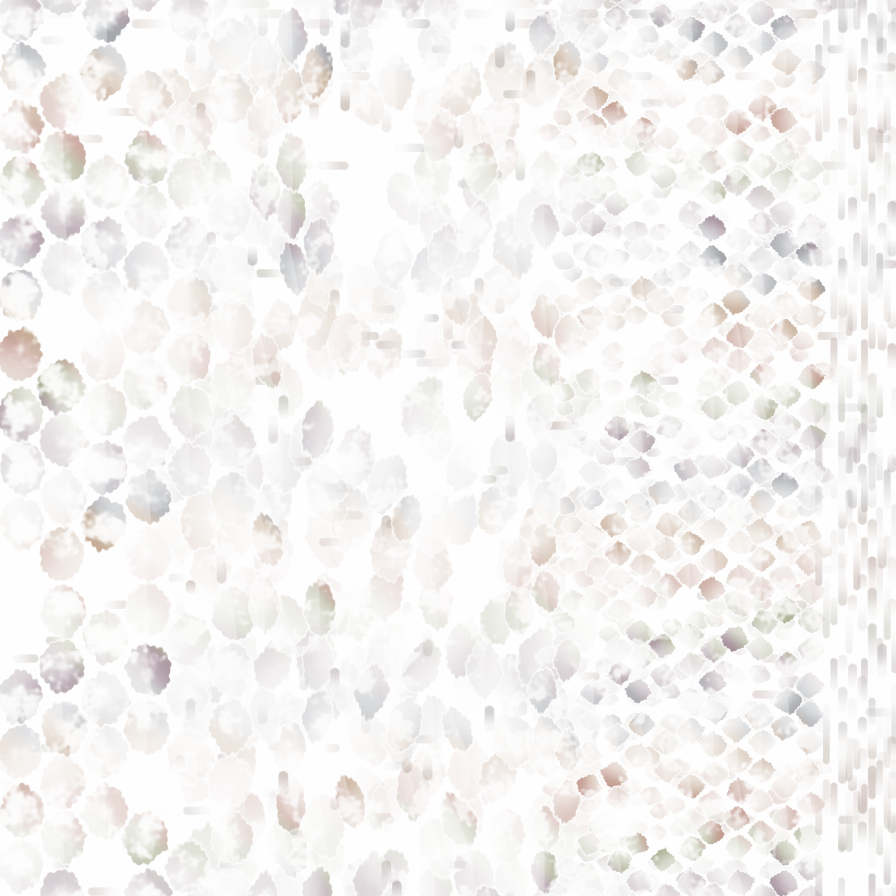
This pattern is drawn by a Shadertoy shader. Its source:

```glsl
// Pale scalloped leaves in columns, shrinking to diamonds and upright capsules on white.
const vec3 PAPER = vec3(0.995);

float hash(vec2 p) {
    vec3 q = fract(vec3(p.xyx) * 0.1031);
    q += dot(q, q.yzx + 33.33);
    return fract((q.x + q.y) * q.z);
}

float cornerSlope(vec2 corner, vec2 offset) {
    float a = 6.2832 * hash(corner);
    return dot(vec2(cos(a), sin(a)), offset);
}

float gradientNoise(vec2 p) {
    vec2 i = floor(p), f = fract(p), u = f * f * (3.0 - 2.0 * f);
    vec2 e = vec2(1, 0);
    return mix(mix(cornerSlope(i, f), cornerSlope(i + e, f - e), u.x),
               mix(cornerSlope(i + e.yx, f - e.yx), cornerSlope(i + 1.0, f - 1.0), u.x), u.y);
}

// Tint cycle repeated four times down the canvas
vec3 bandTint(float y) {
    vec3 tints[5] = vec3[5](
        vec3(0.64, 0.56, 0.60),   // mauve
        vec3(0.63, 0.64, 0.66),   // slate
        vec3(0.77, 0.67, 0.58),   // tan
        vec3(0.75, 0.59, 0.54),   // rose
        vec3(0.68, 0.69, 0.58));  // olive
    float t = fract((0.755 - y) * 4.0) * 5.0;
    int i = int(t) % 5;
    return mix(tints[i], tints[(i + 1) % 5], smoothstep(0.2, 0.8, fract(t)));
}

// Staggered leaves between two x limits; strength holds the faintest and boldest opacity
vec3 leaves(vec3 col, vec2 uv, vec2 band, vec2 cell, vec2 radius, float pointed,
            float jitter, float density, vec2 strength, float fog, float seed) {
    if (uv.x < band.x - cell.x || uv.x > band.y + cell.x) return col;
    float px = 1.0 / iResolution.y;
    float cloud = gradientNoise(uv * 26.0 + seed) + 0.5 * gradientNoise(uv * 65.0 + seed)
                + 0.35 * gradientNoise(uv * 150.0 + seed);
    float column = floor(uv.x / cell.x);
    for (int k = 0; k < 9; k++) {
        float cx = column + float(k % 3 - 1);
        float stagger = 0.5 * mod(cx, 2.0);
        vec2 id = vec2(cx, floor(uv.y / cell.y - stagger) + float(k / 3 - 1));
        vec2 key = id + seed * 17.0 + 50.0;
        vec2 rnd = vec2(hash(key), hash(key + 71.3));
        vec2 center = (id + 0.5 + vec2(0, stagger) + (rnd - 0.5) * jitter) * cell;
        if (center.x < band.x || center.x > band.y || hash(key + 13.7) > density) continue;

        // Outline: oval to diamond, with small uneven lobes round the rim
        float turn = (rnd.x - 0.5) * (0.25 + jitter);
        vec2 p = mat2(cos(turn), -sin(turn), sin(turn), cos(turn)) * (uv - center);
        vec2 q = p / (radius * (1.0 - 0.35 * jitter * rnd.y));
        float r = mix(length(q), abs(q.x) + abs(q.y), pointed);
        if (r > 1.4) continue;
        float rim = 0.92 + 0.07 * abs(sin(atan(q.y, q.x) * 9.0 + rnd.y)) + 0.2 * gradientNoise(q * 2.2 + key);
        float d = (r - rim) * min(radius.x, radius.y);
        float body = 1.0 - smoothstep(-px, px, d);

        // Inner shading: one-sided ramp, foggy heart, ragged holes, split along the rib
        float a = 6.2832 * hash(key + 5.1);
        float shade = mix(0.4, 1.0, smoothstep(-0.8, 0.8, dot(q, vec2(cos(a), sin(a)))));
        shade *= mix(1.0, smoothstep(0.05, 0.9, r + cloud * 0.9), fog);
        shade *= mix(1.0, smoothstep(-0.32, 0.02, cloud), 0.75);
        shade *= rnd.x > 0.4 ? mix(0.68, 1.0, smoothstep(-px, px, p.x)) : 1.0;
        float bold = mix(strength.x, strength.y, pow(hash(key + 29.9), 1.2));
        col = mix(col, PAPER, 0.75 * (1.0 - smoothstep(0.0, 2.0 * px, d - 0.0008)));
        vec3 tint = bandTint(uv.y + 0.03 * (rnd.y - 0.5) + 0.02 * q.x);
        col = mix(col, tint, body * shade * bold);
    }
    return col;
}

// Upright rounded bars, fading along their length
vec3 capsules(vec3 col, vec2 uv, vec2 band, vec2 cell, float density, float bold, float seed) {
    float px = 1.0 / iResolution.y;
    float cx = floor(uv.x / cell.x);
    float y = uv.y / cell.y + hash(vec2(cx + 9.0, seed));
    vec2 key = vec2(cx, floor(y)) + seed * 31.0;
    vec2 p = (vec2(fract(uv.x / cell.x), fract(y)) - 0.5) * cell;
    float x = (cx + 0.5) * cell.x;
    if (x < band.x || x > band.y || hash(key) > density) return col;
    float width = cell.x * 0.46;
    float reach = cell.y * mix(0.2, 0.48, hash(key + 3.3)) - width;
    float d = length(vec2(p.x, max(abs(p.y) - reach, 0.0))) - width;
    float side = hash(key + 8.1) > 0.5 ? 2.0 : -2.0;
    float fade = mix(0.15, 1.0, smoothstep(-0.6, 0.6, p.y / cell.y * side));
    vec3 tint = mix(bandTint(uv.y), vec3(0.74, 0.72, 0.71), 0.6);
    return mix(col, tint, (1.0 - smoothstep(-px, px, d)) * fade * bold * hash(key + 6.7));
}

void mainImage(out vec4 fragColor, in vec2 fragCoord) {
    vec2 uv = fragCoord / iResolution.xy;
    vec3 col = PAPER;
    // Pale ground: broad leaves, fine litter and sideways bars
    col = leaves(col, uv, vec2(0.19, 0.66), vec2(0.042, 0.062), vec2(0.024, 0.037), 0.1, 0.6, 0.85, vec2(0.08, 0.3), 0.1, 1.0);
    col = leaves(col, uv, vec2(0.61, 0.92), vec2(0.024, 0.025), vec2(0.015, 0.012), 0.3, 0.7, 0.8, vec2(0.08, 0.36), 0.2, 2.0);
    col = capsules(col, uv.yx, vec2(0.97, 1.0), vec2(0.011, 0.06), 0.6, 0.5, 3.0);
    col = capsules(col, uv.yx, vec2(0.0, 0.97), vec2(0.01, 0.04), 0.06, 0.5, 4.0);

    // Left honeycomb of round blooms, then its faint continuation
    col = leaves(col, uv, vec2(0.0, 0.19), vec2(0.047, 0.0635), vec2(0.0265, 0.0315), 0.1, 0.1, 0.9, vec2(0.15, 1.0), 0.75, 5.0);
    col = leaves(col, uv, vec2(0.19, 0.29), vec2(0.047, 0.0635), vec2(0.025, 0.031), 0.1, 0.1, 0.85, vec2(0.08, 0.35), 0.3, 6.0);

    // Slender leaves, then one bold column right of the centre
    col = leaves(col, uv, vec2(0.27, 0.40), vec2(0.031, 0.066), vec2(0.018, 0.033), 0.15, 0.25, 0.6, vec2(0.1, 0.95), 0.2, 7.0);
    col = leaves(col, uv, vec2(0.40, 0.58), vec2(0.04, 0.068), vec2(0.02, 0.033), 0.15, 0.6, 0.3, vec2(0.1, 0.5), 0.1, 8.0);
    col = leaves(col, uv, vec2(0.585, 0.635), vec2(0.027, 0.052), vec2(0.0165, 0.026), 0.2, 0.25, 0.8, vec2(0.15, 1.0), 0.15, 9.0);

    // Small diamonds, denser toward the right
    col = leaves(col, uv, vec2(0.65, 0.77), vec2(0.027, 0.035), vec2(0.0165, 0.015), 0.5, 0.35, 0.55, vec2(0.1, 0.95), 0.1, 10.0);
    col = leaves(col, uv, vec2(0.77, 0.91), vec2(0.027, 0.034), vec2(0.017, 0.0155), 0.5, 0.25, 0.8, vec2(0.2, 1.0), 0.1, 11.0);

    // Upright capsules: layered right margin, sparse elsewhere
    col = capsules(col, uv, vec2(0.91, 1.0), vec2(0.0085, 0.07), 0.7, 0.5, 12.0);
    col = capsules(col, uv, vec2(0.94, 1.0), vec2(0.011, 0.04), 0.6, 0.55, 13.0);
    col = capsules(col, uv, vec2(0.20, 0.60), vec2(0.0115, 0.035), 0.07, 0.65, 14.0);
    fragColor = vec4(col, 1.0);
}
```
